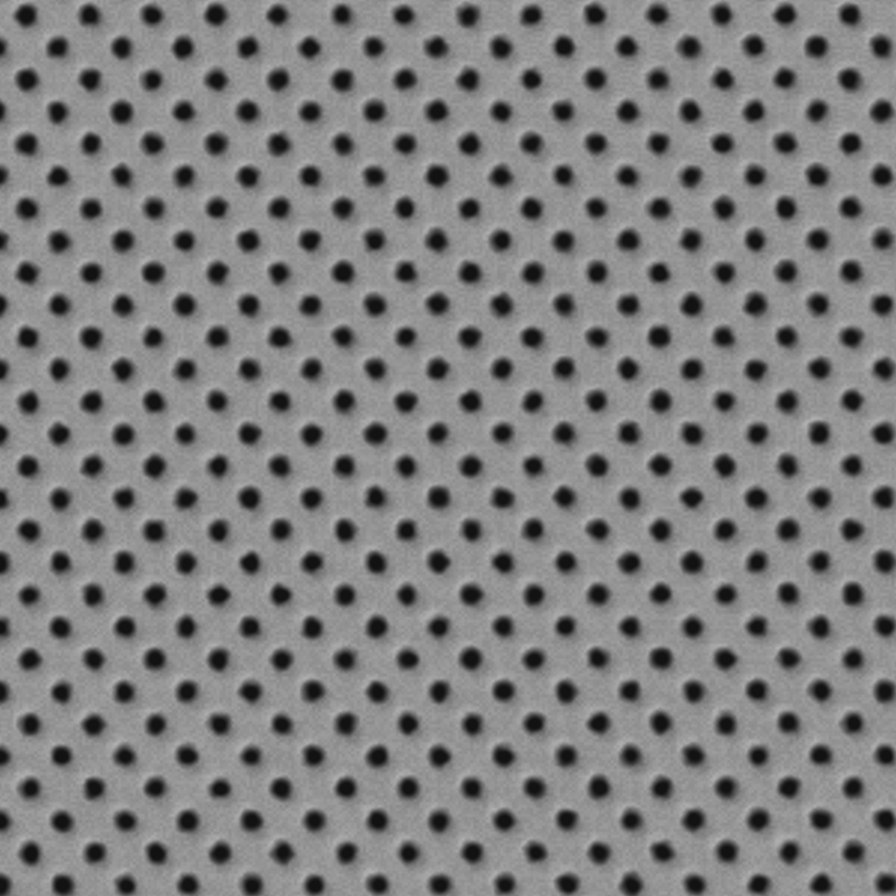
Reproduce this pattern procedurally as a WebGL 1 fragment shader.

```glsl
precision highp float;

uniform vec2 u_resolution;

const vec2 PITCH = vec2(0.07061, 0.07190);        // spacing of one staggered lattice
const vec2 FIRST_HOLE = vec2(0.0303, 0.9822);     // centre of the upper left hole
const vec2 SHEAR = vec2(0.0055, 0.0012);          // slight skew of the sheet
const float BOW = 0.0088;                         // columns bend left towards the middle
const float COLUMN_WOBBLE = 0.0005;               // alternate columns lean left and right
const float JITTER = 0.0004;                      // wander of hole centres
const float HOLE_CORE = 0.0044;                   // radius where the dark floor ends
const float HOLE_EDGE = 0.0176;                   // radius where the surface begins
const float SIZE_VARIATION = 0.025;
const float ROUGHNESS_SCALE = 110.0;
const float ROUGHNESS = 0.0016;                   // unevenness of the hole outline
const float RIM_RADIUS = 0.0172;
const float RIM_WIDTH = 0.0050;
const float RIM_RELIEF = 0.075;
const vec2 LIGHT_DIR = vec2(-0.64, 0.77);
const float SURFACE_TONE = 0.582;
const float HOLE_TONE = 0.070;
const float GRAIN_SCALE = 300.0;
const float GRAIN_AMOUNT = 0.065;
const float MOTTLE_SCALE = 45.0;
const float MOTTLE_AMOUNT = 0.018;

float hash(vec2 p) {
  return fract(sin(dot(p, vec2(127.1, 311.7))) * 43758.5453);
}

float valueNoise(vec2 p) {
  vec2 cell = floor(p);
  vec2 f = fract(p);
  f = f * f * (3.0 - 2.0 * f);
  float low = mix(hash(cell), hash(cell + vec2(1.0, 0.0)), f.x);
  float high = mix(hash(cell + vec2(0.0, 1.0)), hash(cell + vec2(1.0, 1.0)), f.x);
  return mix(low, high, f.y);
}

// Offset from the closest hole centre in xy, size factor of that hole in z.
vec3 nearestHole(vec2 p) {
  vec3 nearest = vec3(1.0);
  for (int i = 0; i < 2; i++) {
    float stagger = 0.5 * float(i);
    vec2 lattice = (p - FIRST_HOLE) / PITCH - stagger;
    vec2 id = floor(lattice + 0.5);
    vec2 key = id + 37.0 * stagger;
    vec2 wander = (2.0 * vec2(hash(key), hash(key + 71.3)) - 1.0) * JITTER;
    wander.x += COLUMN_WOBBLE * (2.0 * mod(id.x, 2.0) - 1.0);
    vec2 offset = (lattice - id) * PITCH - wander;
    if (dot(offset, offset) < dot(nearest.xy, nearest.xy)) {
      float size = 1.0 + SIZE_VARIATION * (2.0 * hash(key + 19.7) - 1.0);
      nearest = vec3(offset, size);
    }
  }
  return nearest;
}

void main() {
  vec2 uv = gl_FragCoord.xy / u_resolution;
  vec2 sheet = uv + SHEAR * vec2(uv.y - 1.0, -uv.x);
  sheet.x += BOW * uv.x * (1.0 - uv.x);

  vec3 hole = nearestHole(sheet);
  float centreDist = length(hole.xy);
  float unevenness = 2.0 * valueNoise(uv * ROUGHNESS_SCALE) - 1.0;
  float dist = centreDist / hole.z + ROUGHNESS * unevenness;

  // Matte surface with fine grain and broad mottling
  float grain = valueNoise(uv * GRAIN_SCALE) - 0.5;
  float mottle = valueNoise(uv * MOTTLE_SCALE) - 0.5;
  float surface = SURFACE_TONE + GRAIN_AMOUNT * grain + MOTTLE_AMOUNT * mottle;

  // Rounded rim, brightest at the upper left and shaded at the lower right
  float rimOffset = (dist - RIM_RADIUS) / RIM_WIDTH;
  float facing = dot(hole.xy / max(centreDist, 0.0001), LIGHT_DIR);
  surface += RIM_RELIEF * facing * abs(facing) * exp(-rimOffset * rimOffset);

  // Soft-edged dark hole
  float tone = mix(HOLE_TONE, surface, smoothstep(HOLE_CORE, HOLE_EDGE, dist));
  gl_FragColor = vec4(vec3(tone), 1.0);
}
```
